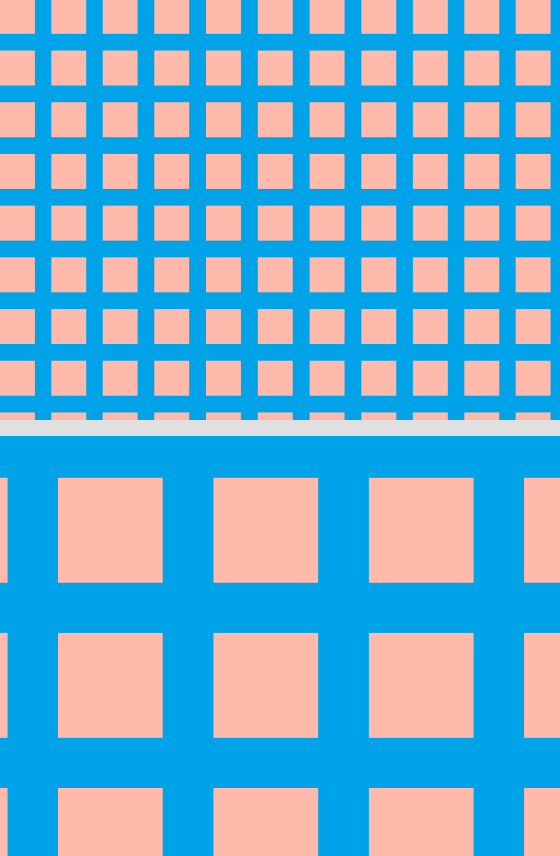
Top: the whole. Bottom: its middle third, enlarged.
This pattern is drawn by a Shadertoy shader. Its source:

```glsl
// A lattice of flat pink squares on a bright blue ground.
// Each axis is folded into cells about the nearest square centre; the product
// of two one-axis coverages gives crisp, box-filtered square edges.

#define PITCH vec2(0.12278, 0.12309)        // cell size, in canvas heights
#define SQUARE_SIZE vec2(0.0831, 0.0833)    // width and height of a square
#define FIRST_CENTRE vec2(0.0415, 0.0389)   // top-left square, from the top left
#define DRIFT 0.0010                        // slight unevenness of the columns
#define DRIFT_PERIOD 10.0                   // columns per cycle of drift
#define BLUE vec3(0.0, 0.64, 0.91)
#define PINK vec3(1.0, 0.73, 0.67)

const float TAU = 6.28319;

// Fraction of the pixel lying inside the square along each axis.
vec2 axisCoverage(vec2 offset, vec2 halfSize, float pixel) {
    return clamp(0.5 + (halfSize - abs(offset)) / pixel, 0.0, 1.0);
}

void mainImage(out vec4 fragColor, in vec2 fragCoord) {
    // Measure in canvas heights, downward from the top-left corner.
    float pixel = 1.0 / iResolution.y;
    vec2 p = vec2(fragCoord.x, iResolution.y - fragCoord.y) * pixel;

    // Fold into the nearest cell.
    vec2 q = p - FIRST_CENTRE;
    vec2 cell = floor(q / PITCH + 0.5);
    vec2 offset = q - cell * PITCH;

    // Columns wander slightly from even spacing.
    offset.x += DRIFT * sin(TAU * cell.x / DRIFT_PERIOD);

    // Fill the square.
    vec2 cover = axisCoverage(offset, 0.5 * SQUARE_SIZE, pixel);
    fragColor = vec4(mix(BLUE, PINK, cover.x * cover.y), 1.0);
}
```
